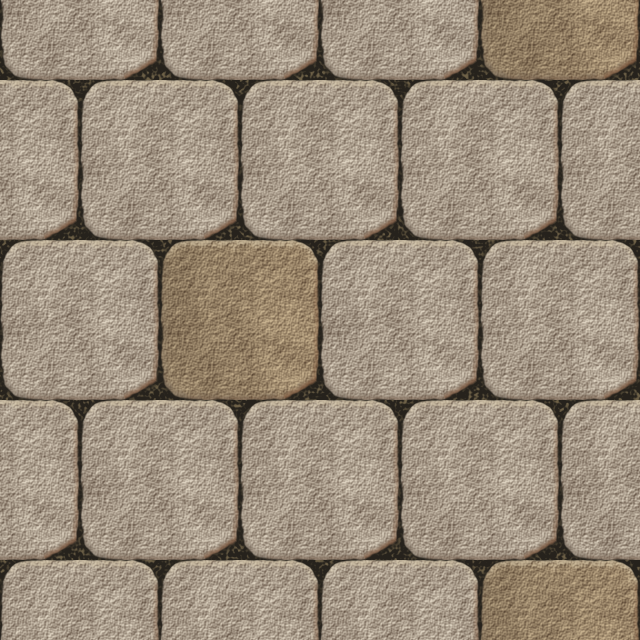
This texture is drawn by a Shadertoy shader. Its source:

```glsl
const float COUNT = 4.0;                  // stones across and down
const vec2  HALF_SIZE = vec2(0.490, 0.501); // stone half size, in cells
const float CORNER = 0.155;
const float BOW = 0.045;                  // outward curve of the sides
const vec2  CHIP_NORMAL = vec2(0.514, -0.857);
const float CHIP_OFFSET = 0.572;          // worn lower right corner
const float EDGE_WEAR = 0.012;
const float RIM_WIDTH = 0.05;
const vec2  LIGHT = vec2(0.25, 0.97);
const vec2  GRAIN_STEP = vec2(-0.006, 0.008);
const float GRAIN_FREQ = 18.0;
const float GRAIN_GAIN = 0.55;
const float BLOTCH_GAIN = 0.28;

const vec3 STONE_DARK  = vec3(0.51, 0.45, 0.39);
const vec3 STONE_LIGHT = vec3(0.80, 0.755, 0.685);
const vec3 RIM_CREAM   = vec3(0.82, 0.76, 0.64);
const vec3 RIM_SHADE   = vec3(0.42, 0.37, 0.32);
const vec3 RUST        = vec3(0.48, 0.31, 0.20);
const vec3 TAN_TINT    = vec3(0.89, 0.835, 0.735);
const vec3 JOINT_DARK  = vec3(0.15, 0.135, 0.11);
const vec3 JOINT_GRIT  = vec3(0.50, 0.44, 0.32);

float hash(vec3 p) {
    p = fract(p * 0.1031);
    p += dot(p, p.zyx + 31.32);
    return fract((p.x + p.y) * p.z);
}

// Gradient noise that wraps after a whole number of lattice cells
float noise(vec2 p, float period, float seed) {
    vec2 i = floor(p), f = p - i;
    vec2 w = f * f * f * (f * (f * 6.0 - 15.0) + 10.0);
    float sum = 0.0;
    for (int k = 0; k < 4; k++) {
        vec2 corner = vec2(k & 1, k >> 1);
        float angle = 6.2832 * hash(vec3(mod(i + corner, period), seed + 7.0));
        vec2 blend = mix(1.0 - w, w, corner);
        sum += blend.x * blend.y * dot(vec2(cos(angle), sin(angle)), f - corner);
    }
    return sum;
}

float fbm(vec2 p, float freq, float gain, float seed) {
    float sum = 0.0, amp = 1.0;
    for (int k = 0; k < 3; k++) {
        sum += amp * noise(p * freq, freq, seed + float(k));
        freq *= 2.0;
        amp *= gain;
    }
    return sum;
}

// Bowed rounded box with one corner worn away
float stoneDistance(vec2 q) {
    vec2 size = HALF_SIZE - BOW * q.yx * q.yx;
    vec2 e = abs(q) - size + CORNER;
    float box = length(max(e, 0.0)) + min(max(e.x, e.y), 0.0) - CORNER;
    return max(box, dot(q, CHIP_NORMAL) - CHIP_OFFSET);
}

vec2 outward(vec2 q) {
    vec2 h = vec2(0.004, 0.0);
    vec2 g = vec2(stoneDistance(q + h.xy) - stoneDistance(q - h.xy),
                  stoneDistance(q + h.yx) - stoneDistance(q - h.yx));
    return g / max(length(g), 1e-5);
}

vec3 stoneColor(vec2 q, vec2 id, float d) {
    vec2 p = q + 0.5;
    float seed = 20.0 + id.x + COUNT * id.y;

    // Fine lit grain over shared and individual blotches
    float height = fbm(p, GRAIN_FREQ, 1.0, 1.0);
    float relief = height - fbm(p + GRAIN_STEP, GRAIN_FREQ, 1.0, 1.0);
    float blotch = fbm(p, 5.0, 0.7, 5.0) + 0.35 * noise(p * 3.0, 3.0, seed);
    float pits = smoothstep(0.3, 0.5, noise(p * 30.0, 30.0, 9.0));
    float tone = 0.51 + GRAIN_GAIN * relief + 0.10 * height
               + BLOTCH_GAIN * blotch + 0.12 * q.x - 0.25 * pits;
    vec3 color = mix(STONE_DARK, STONE_LIGHT, clamp(tone, -0.3, 1.2));

    // Two stones in even rows are tan
    bool isTan = mod(id.y, 2.0) < 0.5 && abs(id.x + id.y - 3.0) < 0.5;
    if (isTan) color *= TAN_TINT * (1.0 + 0.10 * q.x);

    // Rounded rim: cream where lit, dull where turned away, rust at the chip
    vec2 n = outward(q);
    float facing = dot(n, LIGHT);
    float rim = smoothstep(-RIM_WIDTH, 0.0, d + 0.025 * height);
    color = mix(color, RIM_CREAM, 0.6 * rim * smoothstep(0.0, 0.9, facing));
    color = mix(color, RIM_SHADE, 0.45 * rim * smoothstep(0.15, -0.8, facing));
    float rust = smoothstep(0.5, 0.95, dot(n, vec2(0.75, -0.66)));
    color = mix(color, RUST, 0.6 * rust * smoothstep(-0.04, -0.005, d));
    return color * mix(1.0, 0.8, smoothstep(-0.012, 0.0, d));
}

vec3 jointColor(vec2 uv, float d) {
    float grit = noise(uv * 190.0, 190.0, 11.0) + 0.6 * noise(uv * 80.0, 80.0, 12.0);
    float depth = smoothstep(0.0, 0.04, d);
    return mix(JOINT_DARK, JOINT_GRIT, smoothstep(-0.1, 0.6, grit) * (0.2 + 0.6 * depth));
}

void mainImage(out vec4 fragColor, in vec2 fragCoord) {
    vec2 uv = fragCoord / iResolution.xy;

    // Running bond: odd rows shift by half a stone
    vec2 grid = uv * COUNT + vec2(0.0, 0.5);
    grid.x -= 0.5 * mod(floor(grid.y), 2.0);
    vec2 id = mod(floor(grid), COUNT);
    vec2 q = fract(grid) - 0.5;

    float wear = noise((q + 0.5) * 9.0, 9.0, 3.0) + 0.6 * noise((q + 0.5) * 26.0, 26.0, 4.0);
    float d = stoneDistance(q) + EDGE_WEAR * wear;
    float aa = COUNT / iResolution.y;
    float cover = smoothstep(aa, -aa, d);
    fragColor = vec4(mix(jointColor(uv, d), stoneColor(q, id, d), cover), 1.0);
}
```
